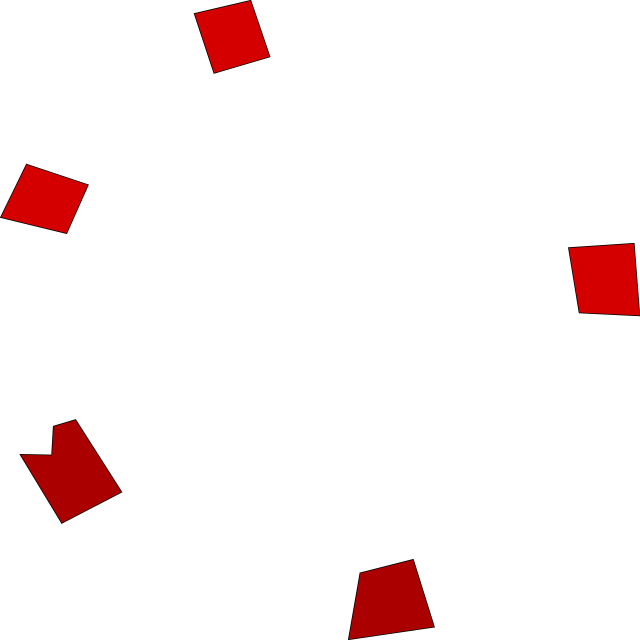
This background is drawn by a WebGL 1 fragment shader. Its source:

```glsl
precision highp float;
// Five thinly outlined red polygons scattered around the rim of a white field.

uniform vec2 u_resolution;

// Folds one polygon edge into shape: x = squared distance, y = inside sign.
void addEdge(vec2 p, vec2 a, vec2 b, inout vec2 shape) {
    vec2 e = b - a;
    vec2 w = p - a;
    vec2 offset = w - e * clamp(dot(w, e) / dot(e, e), 0.0, 1.0);
    shape.x = min(shape.x, dot(offset, offset));

    // Flip the sign whenever a horizontal ray crosses the edge.
    bool above = p.y >= a.y;
    bool below = p.y < b.y;
    bool left = e.x * w.y > e.y * w.x;
    if ((above && below && left) || (!above && !below && !left)) shape.y = -shape.y;
}

float signedDistance(vec2 shape) {
    return shape.y * sqrt(shape.x);
}

float quad(vec2 p, vec2 a, vec2 b, vec2 c, vec2 d) {
    vec2 shape = vec2(10.0, 1.0);
    addEdge(p, a, b, shape);
    addEdge(p, b, c, shape);
    addEdge(p, c, d, shape);
    addEdge(p, d, a, shape);
    return signedDistance(shape);
}

// Block with a notch cut from its upper left corner.
float notchedBlock(vec2 p) {
    vec2 leftTip = vec2(0.0312, 0.2900);
    vec2 notch = vec2(0.0807, 0.2891);
    vec2 topLeft = vec2(0.0833, 0.3340);
    vec2 topRight = vec2(0.1182, 0.3444);
    vec2 right = vec2(0.1904, 0.2311);
    vec2 bottom = vec2(0.0964, 0.1823);
    vec2 shape = vec2(10.0, 1.0);
    addEdge(p, leftTip, notch, shape);
    addEdge(p, notch, topLeft, shape);
    addEdge(p, topLeft, topRight, shape);
    addEdge(p, topRight, right, shape);
    addEdge(p, right, bottom, shape);
    addEdge(p, bottom, leftTip, shape);
    return signedDistance(shape);
}

float coverage(float dist, float pixel) {
    return clamp(0.5 - dist / pixel, 0.0, 1.0);
}

// Black outline first, then the fill inset by half the line width.
vec3 paint(vec3 under, vec3 fill, float dist, float pixel) {
    float halfLine = 0.0006;
    vec3 outlined = mix(under, vec3(0.0), coverage(dist - halfLine, pixel));
    return mix(outlined, fill, coverage(dist + halfLine, pixel));
}

void main() {
    vec2 p = gl_FragCoord.xy / u_resolution;
    float pixel = 1.0 / min(u_resolution.x, u_resolution.y);

    // Bright pieces: top, upper left and right.
    float bright = quad(p, vec2(0.3034, 0.9788), vec2(0.3919, 0.9995),
                           vec2(0.4219, 0.9112), vec2(0.3343, 0.8854));
    bright = min(bright, quad(p, vec2(0.0413, 0.7435), vec2(0.1380, 0.7112),
                                 vec2(0.1042, 0.6350), vec2(0.0007, 0.6602)));
    bright = min(bright, quad(p, vec2(0.8882, 0.6130), vec2(0.9909, 0.6198),
                                 vec2(0.9997, 0.5065), vec2(0.9049, 0.5111)));

    // Dark pieces: bottom and lower left.
    float dark = quad(p, vec2(0.5625, 0.1048), vec2(0.6458, 0.1260),
                         vec2(0.6788, 0.0202), vec2(0.5443, 0.0005));
    dark = min(dark, notchedBlock(p));

    vec3 color = vec3(1.0);
    color = paint(color, vec3(0.83, 0.0, 0.0), bright, pixel);
    color = paint(color, vec3(0.667, 0.0, 0.0), dark, pixel);
    gl_FragColor = vec4(color, 1.0);
}
```
